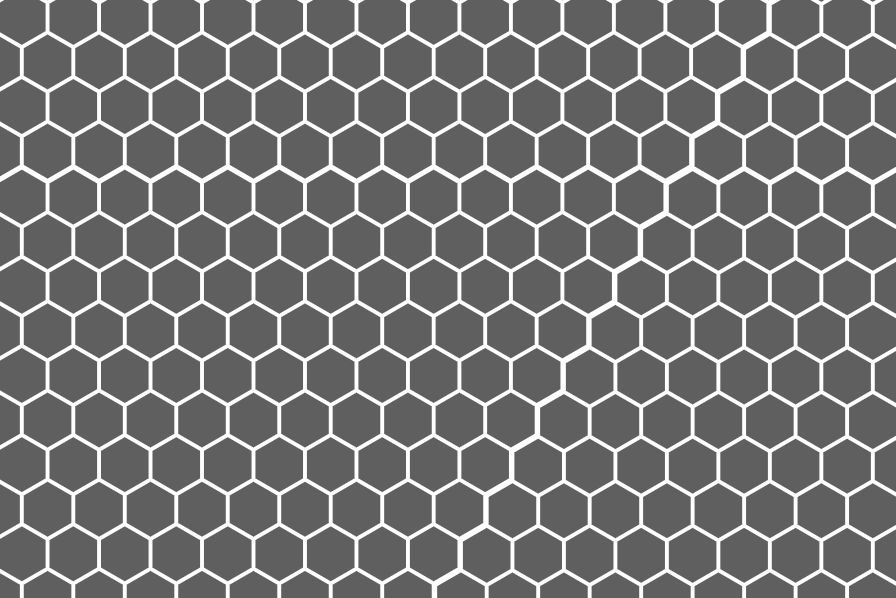
Give the GLSL for this pattern, as a Shadertoy shader.

```glsl
// Lengths are fractions of the canvas width; y runs downward from the top.
const float PITCH = 0.05746;                  // spacing of tiles along a row
const float GROUT = 0.00436;                  // normal joint width
const vec2  FIRST_CENTER = vec2(0.02435, 0.02096);
const float BREAK_ROW = 4.0;                  // rows above this sit slightly higher
const float BREAK_LIFT = 0.00156;
const float SEAM = 15.0;                      // position of the diagonal seam, in tiles
const vec2  SEAM_SHIFT = vec2(0.0017, 0.0017);
const vec3  TILE_COLOR = vec3(0.373);
const vec3  GROUT_COLOR = vec3(0.995);

const vec2 HEX_NORMAL = vec2(0.5, 0.8660254);
const float ROW_STEP = PITCH * HEX_NORMAL.y;

// Distance to a hexagon with vertical sides and the given inradius.
float hexDistance(vec2 p, float inradius) {
    p = abs(p);
    return max(p.x, dot(p, HEX_NORMAL)) - inradius;
}

float rowOffset(float row) {
    return 0.5 * mod(row, 2.0);
}

// Tile centre, including the small misalignments of the laid sections.
vec2 tileCenter(float row, float col) {
    float along = col + rowOffset(row);
    vec2 center = FIRST_CENTER + vec2(along * PITCH, row * ROW_STEP);
    center.y -= BREAK_LIFT * (1.0 - step(BREAK_ROW, row));
    return center + SEAM_SHIFT * step(SEAM - 0.25, along + 0.5 * row);
}

// Distance to the nearest tile among the neighbouring cells.
float tileDistance(vec2 p) {
    vec2 grid = (p - FIRST_CENTER) / vec2(PITCH, ROW_STEP);
    float nearest = 1.0;
    for (int j = -1; j <= 1; j++) {
        float row = floor(grid.y + 0.5) + float(j);
        float baseCol = floor(grid.x - rowOffset(row) + 0.5);
        for (int i = -1; i <= 1; i++) {
            vec2 center = tileCenter(row, baseCol + float(i));
            nearest = min(nearest, hexDistance(p - center, 0.5 * (PITCH - GROUT)));
        }
    }
    return nearest;
}

void mainImage(out vec4 fragColor, in vec2 fragCoord) {
    vec2 p = vec2(fragCoord.x, iResolution.y - fragCoord.y) / iResolution.x;

    // One-pixel edge smoothing between tile and grout.
    float coverage = clamp(0.5 - tileDistance(p) * iResolution.x, 0.0, 1.0);
    fragColor = vec4(mix(GROUT_COLOR, TILE_COLOR, coverage), 1.0);
}
```
